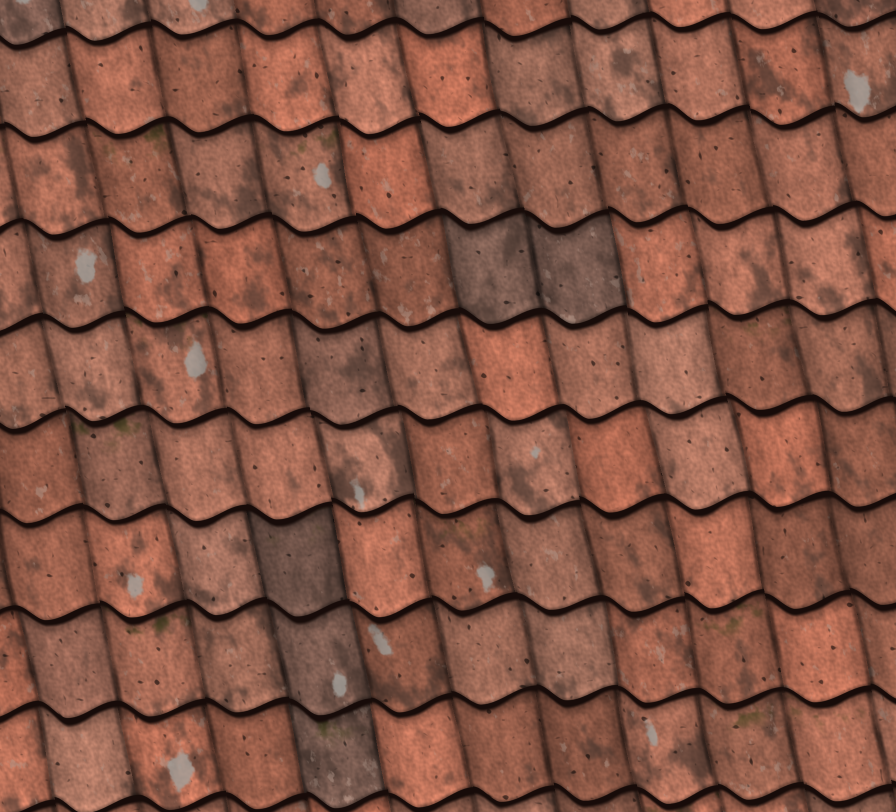
Reproduce this texture procedurally as a Shadertoy shader.

```glsl
// Weathered clay pantile roof: sheared columns crossed by rows with a wavy lower lip.
// Each pixel finds its tile, then gets a fired-clay tint, curved shading, a shadow
// under the lip above, and soot, chalk, lichen and moss from gradient noise.

const vec2 TILE_SIZE = vec2(0.1027, 0.1189);  // in canvas heights
const float COLUMN_SHEAR = 0.20;
const float ROW_TILT = 0.018;
const float LIP_DEPTH = 0.17;                 // in row heights

const vec3 UMBER = vec3(0.53, 0.33, 0.26);
const vec3 TERRACOTTA = vec3(0.68, 0.40, 0.31);
const vec3 ROSE = vec3(0.64, 0.46, 0.39);
const vec3 SLATE = vec3(0.40, 0.32, 0.29);
const vec3 SOOT = vec3(0.25, 0.19, 0.165);
const vec3 CHALK = vec3(0.66, 0.56, 0.51);
const vec3 LICHEN = vec3(0.60, 0.59, 0.57);
const vec3 MOSS = vec3(0.25, 0.24, 0.11);
const vec3 GAP = vec3(0.09, 0.045, 0.035);

vec2 hash2(vec2 p) {
    vec3 q = fract(p.xyx * vec3(0.1031, 0.1030, 0.0973));
    q += dot(q, q.yzx + 33.33);
    return fract((q.xx + q.yz) * q.zy);
}

float gradientDot(vec2 cell, vec2 local, vec2 corner) {
    float angle = 6.2832 * hash2(cell + corner).x;
    return dot(vec2(cos(angle), sin(angle)), local - corner);
}

float gradientNoise(vec2 p) {
    vec2 i = floor(p), f = p - i;
    vec2 w = f * f * f * (f * (f * 6.0 - 15.0) + 10.0);
    float low = mix(gradientDot(i, f, vec2(0, 0)), gradientDot(i, f, vec2(1, 0)), w.x);
    float high = mix(gradientDot(i, f, vec2(0, 1)), gradientDot(i, f, vec2(1, 1)), w.x);
    return mix(low, high, w.y);
}

float fbm(vec2 p) {
    float sum = 0.0, gain = 0.6;
    for (int i = 0; i < 4; i++) {
        sum += gain * gradientNoise(p);
        p = mat2(1.6, 1.2, -1.2, 1.6) * p + 7.3;
        gain *= 0.55;
    }
    return sum;
}

// Lip profile over one tile: quick drop on the left, slow rise to the right.
float lipSag(float f) {
    return smoothstep(0.0, 0.32, f) * (1.0 - smoothstep(0.33, 1.0, f));
}

// Continuous tile coordinates: x counts columns, y counts rows downward.
vec2 tileCoords(vec2 p) {
    float u = (p.x - COLUMN_SHEAR * p.y) / TILE_SIZE.x + 0.23;
    float v = (p.y + ROW_TILT * p.x) / TILE_SIZE.y - 0.34;
    u += 0.10 * gradientNoise(p * 5.0);
    v += 0.10 * gradientNoise(p * 4.0 + 9.0);
    v -= LIP_DEPTH * (lipSag(fract(u)) - 0.45);
    float jitter = hash2(vec2(floor(u), floor(v + 0.5)) + 41.0).x - 0.5;
    v += 0.055 * jitter;
    u += 0.09 * (hash2(vec2(floor(v), 17.0)).x - 0.5);
    return vec2(u, v);
}

vec3 clayTint(vec2 id) {
    vec2 a = hash2(id + 3.0), b = hash2(id + 71.0);
    vec3 tint = mix(UMBER, TERRACOTTA, smoothstep(0.0, 0.75, a.x));
    tint = mix(tint, ROSE, 0.7 * a.y * a.y);
    return mix(tint, SLATE, 0.75 * smoothstep(0.84, 0.95, b.x)) * mix(0.93, 1.06, b.y);
}

// s: surface position, f: place within the tile, id: tile index.
vec3 weather(vec3 color, vec2 s, vec2 f, vec2 id) {
    vec2 seed = hash2(id + 11.0), spot = hash2(id + 29.0);
    vec2 q = s + seed * 13.0;
    float blotch = fbm(q * vec2(24.0, 17.0));
    color *= 1.0 + 0.28 * fbm(q * vec2(75.0, 38.0)) + 0.16 * gradientNoise(q * 210.0);

    float grime = blotch + 0.16 * (f.x + f.y - 1.0) + 0.34 * (seed.x - 0.62);
    color = mix(color, SOOT, 0.62 * smoothstep(0.05, 0.42, grime));
    float chalk = fbm(q * vec2(60.0, 42.0) + 5.0) + 0.25 * (seed.y - 0.6);
    color = mix(color, CHALK, 0.5 * smoothstep(0.25, 0.45, chalk));
    color *= 1.0 - 0.55 * smoothstep(0.42, 0.58, gradientNoise(q * 95.0 + 2.0));

    // An occasional pale lichen patch with a ragged outline.
    vec2 d = (f - mix(vec2(0.25), vec2(0.8), spot)) * vec2(1.0, 0.7);
    float radius = mix(0.06, 0.17, seed.y) + 0.12 * fbm(q * 40.0);
    float patchy = 1.0 - smoothstep(radius - 0.05, radius, length(d));
    color = mix(color, LICHEN, 0.8 * patchy * step(0.87, seed.x));

    float moss = smoothstep(0.0, 0.35, fbm(q * 30.0 + 4.0)) * (1.0 - smoothstep(0.1, 0.4, f.y));
    return mix(color, MOSS, 0.75 * moss * step(0.85, spot.x));
}

vec3 roof(vec2 p, float pixel) {
    vec2 uv = tileCoords(p), id = floor(uv), f = uv - id;
    vec2 s = vec2(p.x - COLUMN_SHEAR * p.y, p.y);
    vec2 soft = pixel / TILE_SIZE;
    vec3 color = weather(clayTint(id), s, f, id);

    // Rounded body, side seam and worn lower rim.
    color *= 0.82 + 0.24 * smoothstep(0.0, 0.38, f.x) - 0.22 * smoothstep(0.68, 1.0, f.x);
    float seam = 1.0 - smoothstep(0.012, 0.055 + soft.x, min(f.x, 1.0 - f.x));
    color *= 1.0 - seam * (0.38 + 0.35 * gradientNoise(s * 26.0));
    color *= 1.0 + 0.10 * smoothstep(0.86, 0.94, f.y) - 0.35 * smoothstep(0.95, 1.0, f.y);

    // Soft cast shadow and the dark gap under the lip above.
    color *= 0.64 + 0.36 * smoothstep(0.03, 0.20, f.y);
    float gapWidth = 0.058 + 0.035 * gradientNoise(s * 24.0 + 3.0);
    float gap = 1.0 - smoothstep(gapWidth - 0.02, gapWidth + 0.015 + soft.y, f.y);
    gap = max(gap, smoothstep(1.0 - soft.y, 1.0, f.y));
    return mix(color, GAP, gap);
}

void mainImage(out vec4 fragColor, in vec2 fragCoord) {
    float pixel = 1.0 / iResolution.y;
    vec3 color = vec3(0.0);
    for (int i = 0; i < 4; i++) {  // 2x2 samples per pixel
        vec2 at = fragCoord + 0.5 * vec2(i % 2, i / 2) - 0.25;
        color += 0.25 * roof(vec2(at.x, iResolution.y - at.y) * pixel, pixel);
    }
    fragColor = vec4(clamp(color, 0.0, 1.0), 1.0);
}
```
